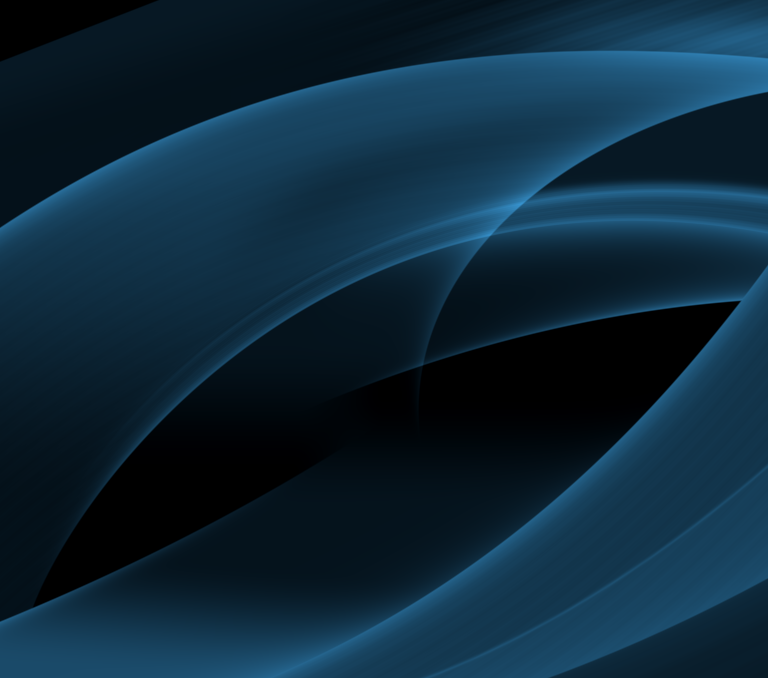
This background is drawn by a Shadertoy shader. Its source:

```glsl
// Draws overlapping translucent blue ribbons with glowing rims on black.

#define EDGE 0.0016      // half width of a smoothed edge
#define BOW_START 0.0326 // where the bowed band leaves the floor
#define RIM_LIGHT 0.27   // strength of ribbon rims
#define STREAK_LIGHT 0.03
#define TINT vec3(0.28, 0.72, 1.0)
#define TINT_FLOOR vec3(0.012, 0.006, 0.0)

// Cubic through four heights spaced evenly over t = 0..1
float cubic(float t, vec4 k) {
    t *= 3.0;
    vec3 d = k.yzw - k.xyz;
    vec2 e = d.yz - d.xy;
    return k.x + t * (d.x + (t - 1.0) * 0.5 * (e.x + (t - 2.0) / 3.0 * (e.y - e.x)));
}

// A bow of 1 makes the curve rise steeply from its left end
float curve(float x, vec4 k, float bow) {
    float root = sqrt(max((x - BOW_START) / (1.0 - BOW_START), 0.0));
    return cubic(mix(x, root, bow), k);
}

// Approximate signed distance, positive above the curve
float above(vec2 p, vec4 k, float bow) {
    float h = 0.003, y = curve(p.x, k, bow);
    float slope = (curve(p.x + h, k, bow) - y) * iResolution.y / (h * iResolution.x);
    return (p.y - y) * inversesqrt(1.0 + slope * slope);
}

// Signed distance to an axis-aligned ellipse, positive outside
float ellipse(vec2 p, vec2 center, vec2 radius) {
    vec2 q = (p - center) / radius;
    radius.x *= iResolution.x / iResolution.y;
    float len = length(q);
    return (len - 1.0) * len / max(length(q / radius), 0.001);
}

float cover(float d) { return smoothstep(-EDGE, EDGE, d); }
float glow(float d, float width) { return exp(-max(d, 0.0) / width); }
float bell(float d, float width) { return exp(-d * d / (width * width)); }

// Layered sines for fine lines along a ribbon
float streaks(float t) {
    return 0.5 * sin(t) + 0.3 * sin(t * 2.3 + 1.0) + 0.2 * sin(t * 5.1 + 2.0);
}

void mainImage(out vec4 fragColor, in vec2 fragCoord) {
    vec2 p = fragCoord / iResolution.xy;
    float x = p.x, y = p.y;

    // Curves that bound the ribbons
    vec4 bandLow = vec4(0.056, 0.289, 0.584, 0.656);
    vec4 bandHigh = vec4(0.100, 0.341, 0.622, 0.708);
    float dTop = above(p, vec4(0.664, 0.848, 0.920, 0.914), 0.0);
    float dLow = above(p, bandLow, 1.0);
    float dHigh = above(p, bandHigh, 1.0);
    float dHorizon = above(p, vec4(0.147, 0.363, 0.500, 0.559), 0.0);
    float dGround = above(p, vec4(0.083, 0.264, 0.513, 0.853), 0.0);
    float dRight = above(p, vec4(-0.139, -0.009, 0.211, 0.609), 0.0);
    float dThread = above(p, vec4(-0.050, -0.065, 0.056, 0.313), 0.0);
    float dCorner = above(p, vec4(-0.122, -0.109, -0.019, 0.147), 0.0);
    float dSwoosh = ellipse(p, vec2(1.165, 0.395), vec2(0.620, 0.487));
    float rightward = smoothstep(0.3, 0.75, x);

    // Back sheet at the top, with a black corner
    float slant = y - 0.36 * x;
    float sky = 0.10 + 0.04 * smoothstep(0.78, 0.9, slant)
        + 0.16 * smoothstep(0.42, 0.8, x) * smoothstep(0.80, 0.68, slant)
        + 0.26 * smoothstep(0.65, 1.0, x) * bell(y - 0.90 - 0.04 * x, 0.04)
        + STREAK_LIGHT * rightward * streaks(slant * 170.0);
    sky *= cover(0.909 + 0.44 * x - y);

    // Wide upper ribbon
    float upper = mix(0.10, 0.32, smoothstep(0.25, 0.75, y))
        + 0.05 * rightward
        - 0.08 * bell(dHigh - 0.10, 0.05) * smoothstep(0.25, 0.45, x)
        + 0.04 * bell(y - 0.70 - 0.25 * x, 0.05)
        + 0.006 * streaks(dTop * 260.0)
        + RIM_LIGHT * mix(1.0, 0.55, rightward) * glow(-dTop, 0.018)
        + 0.14 * smoothstep(0.6, 0.95, x) * glow(-dTop, 0.05);

    // The swoosh cuts the ribbon; darkness lies to its right
    float light = mix(0.14, upper, cover(dSwoosh));

    // Bowed band of concentric streaks
    float lowY = curve(x, bandLow, 1.0), highY = curve(x, bandHigh, 1.0);
    float across = (y - lowY) / (highY - lowY);
    float band = mix(0.20, 0.35, rightward) + STREAK_LIGHT * streaks(across * 16.0);
    float inBand = 1.0 - smoothstep(0.0, 0.022, dHigh);
    light = mix(light, band, inBand * smoothstep(0.03, 0.45, x) * 0.85);
    light += 0.07 * bell(dHigh, 0.003) * smoothstep(0.05, 0.4, x)
        + 0.17 * bell(dHigh, 0.014) * rightward
        + 0.25 * glow(dLow, 0.010) * smoothstep(0.03, 0.2, x);

    // Dark hollow under the band
    float hollow = 0.11 * smoothstep(0.30, 0.50, y) * mix(0.7, 1.0, cover(dSwoosh))
        + 0.42 * glow(-dLow, 0.035) * smoothstep(0.38, 0.80, x)
        + 0.36 * glow(dHorizon, 0.028) * smoothstep(0.45, 1.0, x)
        + 0.20 * glow(dHorizon, 0.005) * smoothstep(0.42, 0.60, x);
    light = mix(hollow, light, cover(dLow));

    // Ground below the horizon, lit at the lower left
    float ground = 0.11 * smoothstep(0.42, 0.25, y)
        + 0.30 * smoothstep(0.20, 0.02, y + 0.10 * x)
        + 0.24 * glow(-dGround, 0.008) * smoothstep(0.45, 0.0, x)
        + 0.16 * glow(dRight, 0.03) * smoothstep(0.45, 0.1, y);
    float onGround = mix(cover(-dGround), cover(-dHorizon), smoothstep(0.38, 0.50, x));
    light = mix(light, ground, onGround);

    // Glowing rim of the swoosh
    float swooshFade = smoothstep(0.34, 0.70, y);
    light += (0.06 * smoothstep(0.34, 0.42, y) + 0.19 * swooshFade) * cover(dSwoosh)
        * glow(dSwoosh, 0.004 + 0.022 * swooshFade) * cover(-dTop);

    // Lower right ribbon, its thread and far edge
    float ribbon = 0.29 + 0.05 * cover(-dThread)
        + RIM_LIGHT * glow(-dRight, 0.022)
        + 0.09 * bell(dThread, 0.0025)
        + 0.10 * glow(dCorner, 0.05)
        + 0.010 * streaks(dRight * 300.0);
    float corner = 0.15 + 0.10 * glow(-dCorner, 0.05) + 0.008 * streaks(dCorner * 120.0);
    ribbon = mix(corner, ribbon, cover(dCorner));
    light = mix(light, ribbon, cover(-dRight));

    // Sky lies above the upper ribbon
    light = mix(light, sky, cover(dTop));
    fragColor = vec4(clamp(light * TINT - TINT_FLOOR, 0.0, 1.0), 1.0);
}
```
